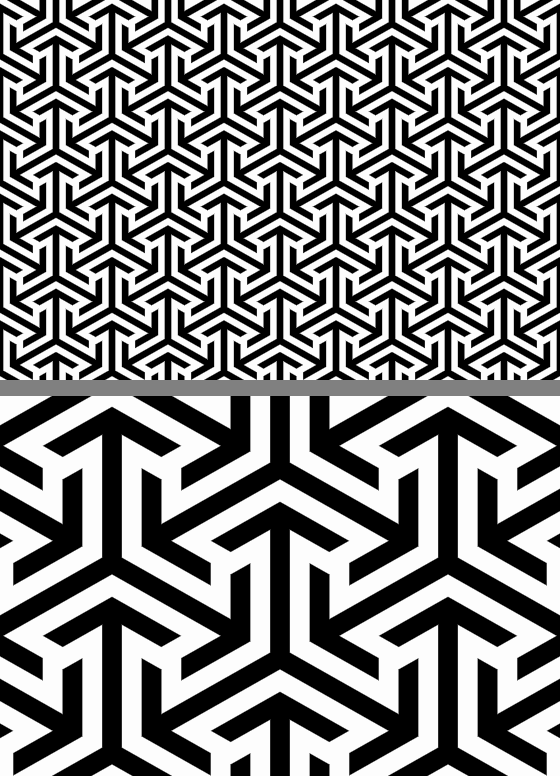
Top, the full canvas; bottom, a detail of the centre.
A WebGL 2 fragment shader for this pattern:

```glsl
#version 300 es
precision highp float;
// Interlocking three-armed arrows, black on white, on a triangular lattice.
// Each point is folded into one lattice triangle, where half a shaft and
// one barb are drawn and turned three times; 5 x 6 repeats tile the canvas.

uniform vec2 u_resolution;
out vec4 outColor;

// Distances to the triangle's three sides, mirrored across every side.
// The lattice spacing is 1, so the triangle height is 0.8660254.
vec3 foldToTriangle(vec2 p) {
    float a = p.x / 0.8660254;
    float b = p.y - 0.5 * a;
    vec3 f = fract(vec3(a, b, -a - b));
    if (f.x + f.y + f.z > 1.5) f = 1.0 - f.xzy;
    return f * 0.8660254;
}

// Signed distance to the arrows: negative inside the black bands.
float arrowDistance(vec3 side, float band) {
    float dist = 1.0;
    for (int i = 0; i < 3; i++) {
        // shaft along the side, stopped short of the next hub
        float shaft = max(side.x - 0.5 * band, 1.5 * band - side.z);
        // barb parallel to the side, with a slanted end
        float barb = max(abs(side.x - 2.0 * band) - 0.5 * band, 3.5 * band - side.z);
        dist = min(dist, min(shaft, barb));
        side = side.zxy;
    }
    return dist;
}

void main() {
    // whole repeats across and down, in units of the lattice spacing
    vec2 uv = gl_FragCoord.xy / u_resolution;
    vec2 p = (uv * vec2(5.0, 6.0) - vec2(0.0, 0.12)) * vec2(1.7320508, 1.0);

    float dist = arrowDistance(foldToTriangle(p), 0.102);

    // edge softened over about one pixel
    float pixel = max(6.0 / u_resolution.y, 8.660254 / u_resolution.x);
    float white = clamp(dist / (1.15 * pixel) + 0.5, 0.0, 1.0);
    outColor = vec4(vec3(0.992 * white), 1.0);
}
```
